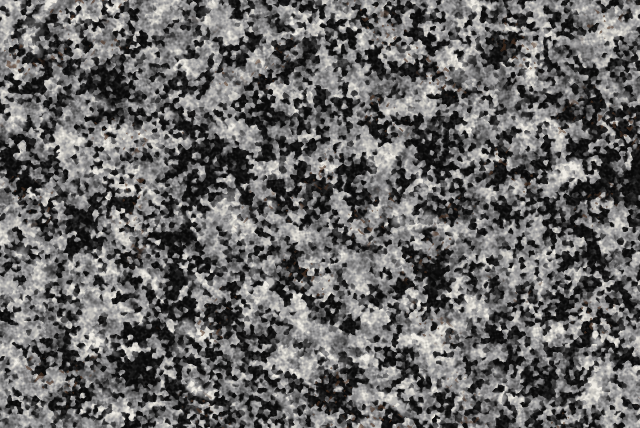
Give the GLSL for this texture, as a Shadertoy shader.

```glsl
// Polished granite: clumped black mica grains in grey and white feldspar.

#define GRAIN_SIZE 0.0104    // width of a mica grain, in canvas heights
#define CRYSTAL_SIZE 0.027   // width of a feldspar crystal
#define CLUMP_SIZE 0.031     // width of a clump of mica
#define DRIFT_SIZE 0.13      // width of dark and light regions
#define DARK_LEVEL -0.085    // raise for more mica
#define GRAIN_SOFTNESS 0.12  // spread between clear and opaque grains
#define EDGE_SHARPNESS 9.0   // sharpness of the grain outlines
#define FELDSPAR_TONE 0.612  // mean brightness of the light minerals
#define RUST_AMOUNT 0.6      // strength of the rusty specks

const vec3 COOL_TINT = vec3(1.0, 0.997, 1.003);
const vec3 WARM_TINT = vec3(1.012, 1.0, 0.968);
const vec3 RUST_COLOR = vec3(0.32, 0.21, 0.14);
const mat2 TILT = mat2(0.8, 0.6, -0.6, 0.8);

// Integer hash of a lattice point, two values from 0 to 1
vec2 hash2(vec2 cell) {
    uvec2 v = uvec2(ivec2(cell) + 32768);
    v = v * 1664525u + 1013904223u;
    v.x += v.y * 1664525u;
    v.y += v.x * 1664525u;
    v ^= v >> 16u;
    v.x += v.y * 1664525u;
    v.y += v.x * 1664525u;
    v ^= v >> 16u;
    return vec2(v & 65535u) / 65535.0;
}

// Smooth value noise from 0 to 1
float noise(vec2 p) {
    vec2 i = floor(p), f = fract(p);
    f = f * f * (3.0 - 2.0 * f);
    float low = mix(hash2(i).x, hash2(i + vec2(1, 0)).x, f.x);
    float high = mix(hash2(i + vec2(0, 1)).x, hash2(i + vec2(1, 1)).x, f.x);
    return mix(low, high, f.y);
}

// Opacity of the mica grain that sits at a site
float micaAt(vec2 site, float chance) {
    vec2 stretched = TILT * site * vec2(0.9, 1.0);
    float score = 0.88 * (chance - 0.5)
                + 0.87 * (noise(stretched / CLUMP_SIZE + 31.0) - 0.5)
                + 0.36 * (noise(stretched / DRIFT_SIZE + 77.0) - 0.5);
    return 1.0 - smoothstep(DARK_LEVEL - GRAIN_SOFTNESS,
                            DARK_LEVEL + GRAIN_SOFTNESS, score);
}

// Soft Voronoi cells: mica opacity, or a random tone for feldspar
float softCells(vec2 p, float size, float seed, bool isMica) {
    vec2 q = p / size, base = floor(q);
    float sum = 0.0, total = 0.0;
    for (int y = -1; y <= 1; y++)
    for (int x = -1; x <= 1; x++) {
        vec2 cell = base + vec2(x, y);
        vec2 site = cell + 0.5 + 0.85 * (hash2(cell + seed) - 0.5);
        float chance = hash2(cell + seed + 517.0).x;
        vec2 d = q - site;
        float weight = exp(-EDGE_SHARPNESS * dot(d, d));
        sum += weight * (isMica ? micaAt(site * size, chance) : chance);
        total += weight;
    }
    return sum / total;
}

void mainImage(out vec4 fragColor, in vec2 fragCoord) {
    vec2 p = fragCoord / iResolution.y;
    vec2 tilted = TILT * p;

    // Ragged grain outlines
    vec2 w = tilted / (GRAIN_SIZE * 0.6);
    vec2 warp = vec2(noise(w + 11.0), noise(w + 203.0)) - 0.5;
    vec2 ragged = p + warp * GRAIN_SIZE * 0.5;

    // Feldspar: crystals, cloudy patches and fine mottling
    float fine = noise(tilted / 0.0047 + 401.0);
    float mottle = noise(tilted / 0.0105 + 149.0);
    float patches = noise(tilted / 0.055 + 59.0);
    float crystal = softCells(ragged + warp * 0.01, CRYSTAL_SIZE, 91.0, false);
    float white = smoothstep(0.78, 0.95, noise(TILT * ragged / 0.05 + 263.0));
    float light = FELDSPAR_TONE + 0.34 * (crystal - 0.5) + 0.3 * (mottle - 0.5)
                + 0.18 * (patches - 0.5) + 0.27 * (fine - 0.5) + 0.16 * white;

    // Mica, sparse inside the white crystals
    float mica = softCells(ragged, GRAIN_SIZE, 7.0, true);
    mica *= 1.0 - 0.75 * white;
    float dark = 0.03 + 0.12 * fine * fine;
    float tone = mix(min(light, 0.93), dark, mica);

    // Neutral greys, warm whites and a few rusty specks
    vec3 color = tone * mix(COOL_TINT, WARM_TINT, smoothstep(0.6, 0.82, tone));
    float rust = smoothstep(0.76, 0.92, noise(tilted / 0.008 + 613.0))
               * smoothstep(0.6, 0.76, noise(tilted / 0.08 + 331.0));
    color = mix(color, RUST_COLOR, RUST_AMOUNT * rust);

    fragColor = vec4(clamp(color, 0.0, 1.0), 1.0);
}
```
